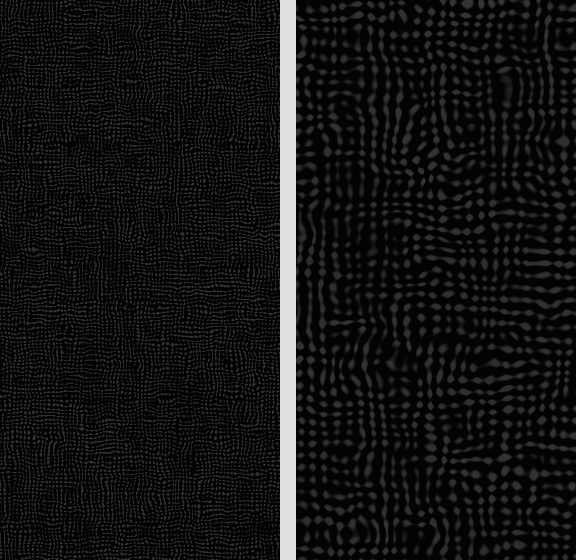
Left, the full canvas; right, a detail of the centre.
Reproduce this texture procedurally as a WebGL 2 fragment shader.

```glsl
#version 300 es
precision highp float;

uniform vec2 u_resolution;
out vec4 fragColor;

float hash(vec2 p) {
    return fract(sin(dot(p, vec2(127.1, 311.7))) * 43758.5453);
}

float noise(vec2 p) {
    vec2 cell = floor(p);
    vec2 f = fract(p);
    f = f * f * (3.0 - 2.0 * f);
    float low = mix(hash(cell), hash(cell + vec2(1.0, 0.0)), f.x);
    float high = mix(hash(cell + vec2(0.0, 1.0)), hash(cell + 1.0), f.x);
    return mix(low, high, f.y);
}

// Signed offset that bends the threads slowly and kinks them locally
float wander(vec2 p) {
    return 1.1 * (noise(p * 0.22) - 0.5) + 0.75 * (noise(p * 0.65 + 41.0) - 0.5);
}

// Slope of the woven relief towards the light
float weaveSlope(vec2 p) {
    vec2 bent = p + vec2(wander(p + 13.0), wander(p + 87.0));
    vec2 ridges = sin(6.28318 * bent);

    // Each direction fades in and out along its own threads
    float warp = noise(p * vec2(0.8, 0.3) + 150.0);
    float weft = noise(p * vec2(0.3, 0.8) + 270.0);
    float patches = 0.3 * (noise(p * 0.09 + 33.0) - 0.5);
    vec2 strength = 0.12 + 0.82 * vec2(warp, weft) + vec2(patches, -patches);

    float grain = 0.3 * (noise(p * 1.7 + 350.0) - 0.5);
    return dot(ridges, strength) + grain;
}

void main() {
    // Width is one unit, measured from the upper left corner
    vec2 uv = (gl_FragCoord.xy - vec2(0.0, u_resolution.y)) / u_resolution.x;
    float slope = weaveSlope(uv * 69.0);

    // Faint dark creases between the cloth squares
    vec2 square = fract(uv / 0.477);
    vec2 edge = min(square, 1.0 - square);
    float crease = 1.0 - smoothstep(0.0, 0.03, min(edge.x, edge.y));
    slope -= 0.13 * crease;

    // Only the slopes facing the light rise out of the black
    float lit = clamp((slope - 0.05) / 0.75, 0.0, 1.0);
    float shade = 0.011 + 0.18 * lit;
    shade *= 0.93 + 0.14 * noise(uv * 9.0 + 60.0);
    fragColor = vec4(vec3(shade), 1.0);
}
```
